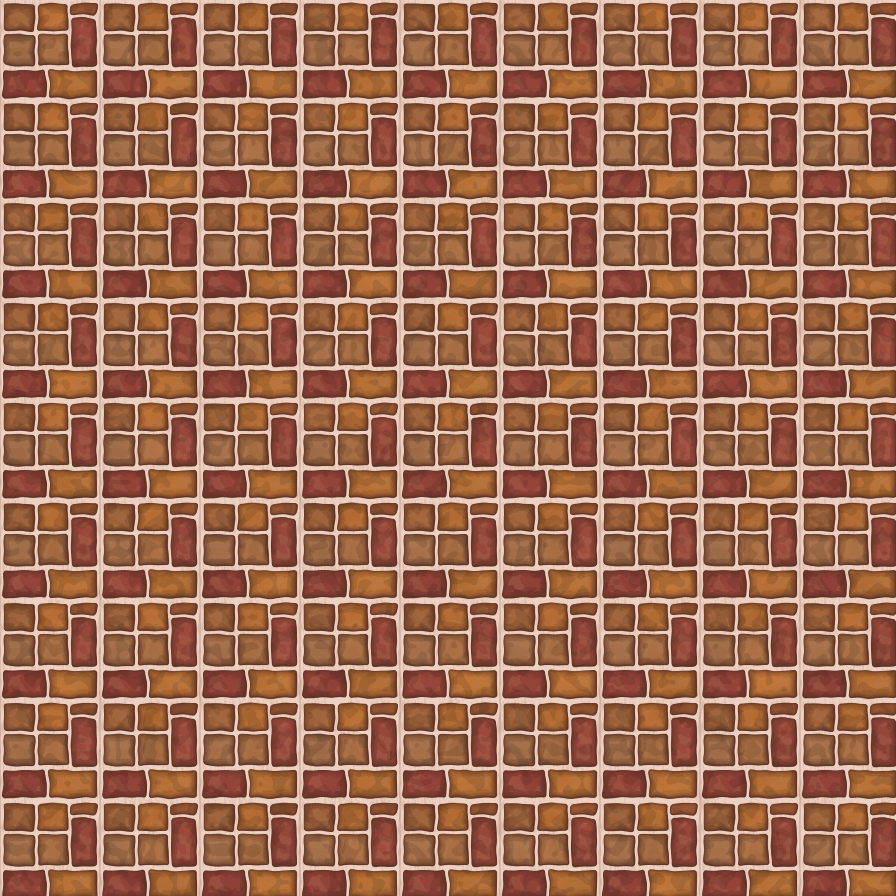
Give the GLSL for this texture, as a Shadertoy shader.

```glsl
const float REPEATS = 8.96;
const int BRICKS = 8;

const vec3 GROUT = vec3(0.93, 0.82, 0.76);
const vec3 GROUT_SHADE = vec3(0.71, 0.55, 0.47);
const vec3 EDGE = vec3(0.36, 0.19, 0.14);
const vec3 GLAZE = vec3(0.69, 0.50, 0.36);

// Brick bounds within one tile: left, top, right, bottom (y runs down)
const vec4 BOUNDS[BRICKS] = vec4[BRICKS](
    vec4(0.035, 0.030, 0.350, 0.315), vec4(0.380, 0.025, 0.680, 0.312),
    vec4(0.705, 0.030, 0.970, 0.150), vec4(0.712, 0.180, 0.970, 0.662),
    vec4(0.035, 0.345, 0.350, 0.658), vec4(0.380, 0.345, 0.685, 0.655),
    vec4(0.030, 0.700, 0.460, 0.978), vec4(0.490, 0.700, 0.970, 0.978));

const vec3 CLAY[BRICKS] = vec3[BRICKS](
    vec3(0.59, 0.36, 0.21), vec3(0.67, 0.40, 0.19),
    vec3(0.61, 0.35, 0.20), vec3(0.57, 0.27, 0.22),
    vec3(0.61, 0.41, 0.27), vec3(0.63, 0.41, 0.25),
    vec3(0.55, 0.25, 0.21), vec3(0.69, 0.42, 0.20));

vec2 hashGradient(vec2 cell) {
    float h = fract(sin(dot(cell, vec2(127.1, 311.7))) * 43758.5);
    return vec2(cos(h * 6.2832), sin(h * 6.2832));
}

float gradientNoise(vec2 p) {
    vec2 i = floor(p), f = fract(p);
    vec2 u = f * f * f * (f * (f * 6.0 - 15.0) + 10.0);
    float a = dot(hashGradient(i), f);
    float b = dot(hashGradient(i + vec2(1, 0)), f - vec2(1, 0));
    float c = dot(hashGradient(i + vec2(0, 1)), f - vec2(0, 1));
    float d = dot(hashGradient(i + vec2(1, 1)), f - vec2(1, 1));
    return mix(mix(a, b, u.x), mix(c, d, u.x), u.y);
}

float roundedBox(vec2 p, vec2 halfSize, float radius) {
    vec2 q = abs(p) - halfSize + radius;
    return length(max(q, 0.0)) + min(max(q.x, q.y), 0.0) - radius;
}

// Hand-drawn waviness of the outlines
vec2 wobble(vec2 p, float amount) {
    return amount * vec2(gradientNoise(p * 6.0 + 3.7), gradientNoise(p * 6.0 + 41.3));
}

// Pale mortar with brown strokes down the seam between tiles
vec3 groutColor(vec2 p, vec2 world, float pixel) {
    float seam = abs(p.x - round(p.x) - 0.006 * gradientNoise(vec2(2.0, p.y * 5.0)));
    float stroke = 1.0 - smoothstep(0.003, 0.006 + pixel * 0.6, seam);
    float streak = gradientNoise(p * vec2(42.0, 9.0)) + 0.5 * gradientNoise(world * 4.3);
    float shade = 0.42 * stroke + 0.3 * smoothstep(-0.1, 0.6, streak);
    return mix(GROUT, GROUT_SHADE, shade);
}

// Brush patches, a lighter inset face and darker lower right sides
vec3 brickColor(vec3 clay, vec2 side, float depth, vec2 p, vec2 world) {
    float rough = gradientNoise(p * 17.0);
    float broad = gradientNoise(p * 8.0 + 9.0);
    float wash = gradientNoise(world * 2.3 + 5.0);
    float face = smoothstep(0.055, 0.075, depth + 0.035 * rough);
    vec3 color = clay * (0.95 + 0.10 * face + 0.10 * wash);
    float patchMask = smoothstep(0.02, 0.10, broad + 0.4 * rough);
    color = mix(color, GLAZE, 0.20 * patchMask * face);
    color *= 1.0 - 0.10 * smoothstep(0.06, 0.12, gradientNoise(world * 7.0));

    float lowerRight = smoothstep(0.55, 1.0, max(side.x, side.y * 0.92));
    float rim = 1.0 - smoothstep(0.0, 0.055, depth + 0.02 * broad);
    float outline = 1.0 - smoothstep(0.004, 0.022, depth);
    float dark = 0.42 * rim + 0.36 * lowerRight + 0.28 * outline;
    return mix(color, EDGE, clamp(dark, 0.0, 0.9));
}

void mainImage(out vec4 fragColor, in vec2 fragCoord) {
    vec2 uv = fragCoord / iResolution.xy;
    vec2 world = REPEATS * vec2(uv.x, 1.0 - uv.y);
    vec2 p = fract(world);
    float pixel = REPEATS / min(iResolution.x, iResolution.y);

    // Nearest brick in the tile
    vec2 bent = p + wobble(p, 0.024) + wobble(world, 0.005);
    float nearest = 1e3;
    vec3 clay = CLAY[0];
    vec2 side = vec2(0.0);
    for (int i = 0; i < BRICKS; i++) {
        vec2 halfSize = 0.5 * (BOUNDS[i].zw - BOUNDS[i].xy);
        vec2 local = bent - 0.5 * (BOUNDS[i].xy + BOUNDS[i].zw);
        float d = roundedBox(local, halfSize, 0.032);
        if (d < nearest) {
            nearest = d;
            clay = CLAY[i];
            side = local / halfSize;
        }
    }

    // Bricks over mortar
    float cover = 1.0 - smoothstep(-0.6 * pixel, 0.6 * pixel, nearest);
    vec3 brick = brickColor(clay, side, max(-nearest, 0.0), p, world);
    vec3 color = mix(groutColor(p, world, pixel), brick, cover);
    fragColor = vec4(color, 1.0);
}
```
